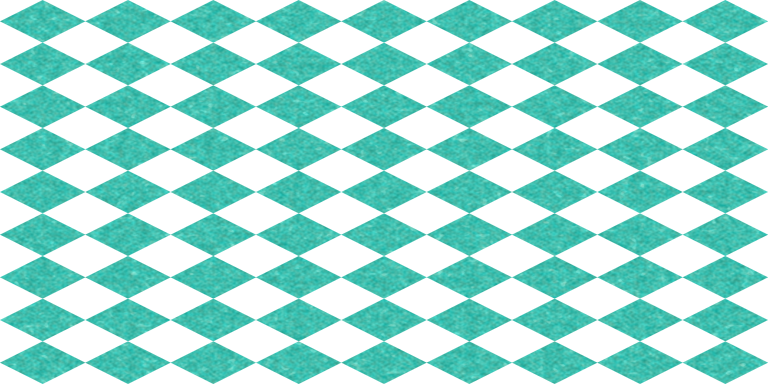
A Shadertoy shader for this pattern:

```glsl
#define REPEATS vec2(9.0, 9.0)
#define PAPER vec3(1.0)
#define TEAL vec3(0.25, 0.745, 0.68)
#define FLECK_TINT vec3(0.22, 0.10, 0.10)
#define HUE_SHIFT vec3(-0.10, 0.025, 0.045)
#define MOTTLE_AMOUNT 0.06
#define GRAIN_AMOUNT 0.085
#define FIBRE_AMOUNT 0.06

// Unit gradient for a lattice point, from an integer hash
vec2 latticeGradient(vec2 cell, vec2 period, uint seed) {
    uvec2 c = uvec2(mod(cell, period));
    uint h = c.x * 1619u + c.y * 31337u + seed * 6971u;
    h = (h ^ (h >> 15)) * 73244475u;
    h = (h ^ (h >> 13)) * 73244475u;
    h ^= h >> 16;
    float angle = 6.28319 * float(h & 65535u) / 65536.0;
    return vec2(cos(angle), sin(angle));
}

// Gradient noise that wraps over the unit canvas
float tileNoise(vec2 uv, vec2 period, uint seed) {
    vec2 p = uv * period;
    vec2 cell = floor(p), f = p - cell;
    vec2 w = f * f * f * (f * (f * 6.0 - 15.0) + 10.0);
    vec2 e = vec2(0.0, 1.0);
    float a = dot(latticeGradient(cell, period, seed), f);
    float b = dot(latticeGradient(cell + e.yx, period, seed), f - e.yx);
    float c = dot(latticeGradient(cell + e, period, seed), f - e);
    float d = dot(latticeGradient(cell + e.yy, period, seed), f - e.yy);
    return mix(mix(a, b, w.x), mix(c, d, w.x), w.y);
}

// Signed distance to a diamond filling its cell, in cell units
float diamond(vec2 p) {
    return (abs(p.x) + abs(p.y) - 0.5) * 0.70711;
}

vec3 feltColour(vec2 uv) {
    // Whole-number shears tilt the fibres yet keep the wrap
    vec2 rising = vec2(uv.x, uv.y - uv.x);
    vec2 falling = vec2(uv.x, uv.y + uv.x);
    float mottle = tileNoise(uv, vec2(61.0, 43.0), 1u)
                 + 0.5 * tileNoise(uv, vec2(127.0, 71.0), 2u);
    float grain = tileNoise(uv, vec2(233.0, 139.0), 3u);
    float fibre = tileNoise(rising, vec2(83.0, 131.0), 4u)
                + tileNoise(falling, vec2(89.0, 127.0), 5u);
    float hue = tileNoise(uv, vec2(149.0, 113.0), 6u)
              + 0.6 * tileNoise(falling, vec2(67.0, 97.0), 7u);
    float fleck = smoothstep(0.28, 0.65, tileNoise(uv, vec2(107.0, 89.0), 8u)
                + 0.5 * mottle);

    float shade = MOTTLE_AMOUNT * mottle + GRAIN_AMOUNT * grain + FIBRE_AMOUNT * fibre;
    return TEAL + shade + HUE_SHIFT * hue + FLECK_TINT * fleck * 0.6;
}

void mainImage(out vec4 fragColor, in vec2 fragCoord) {
    vec2 uv = fragCoord / iResolution.xy;

    // Diamond lattice, tips touching
    float d = diamond(fract(uv * REPEATS) - 0.5);
    float pixel = 0.70711 * length(REPEATS / iResolution.xy);
    float cover = 1.0 - smoothstep(-0.7 * pixel, 0.7 * pixel, d);

    vec3 colour = mix(PAPER, feltColour(uv), cover);
    fragColor = vec4(clamp(colour, 0.0, 1.0), 1.0);
}
```
